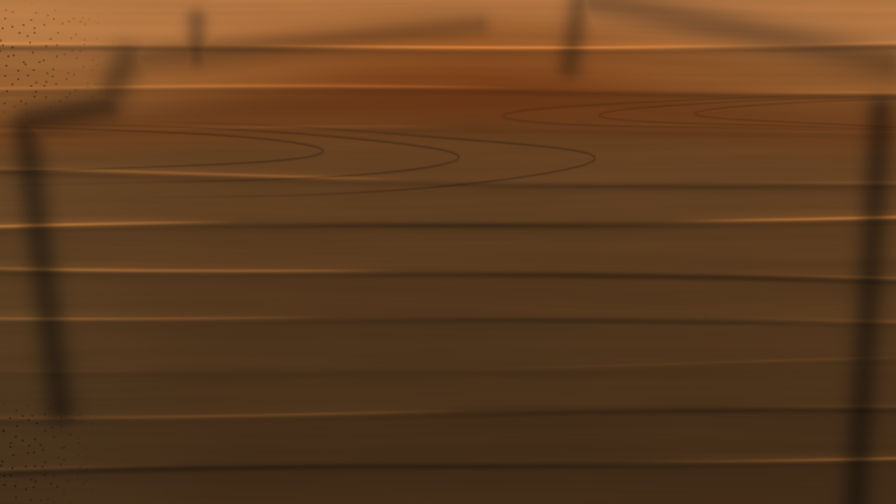
Write a WebGL 2 fragment shader that draws this texture.

```glsl
#version 300 es
precision highp float;
// Dim polished wood: horizontal grain, glinting ridges, arched rings and soft shadows.
uniform vec2 u_resolution;
out vec4 fragColor;

float hash(float n) { return fract(sin(n * 91.73) * 4375.85); }

vec2 hash2(vec2 p) {
    return fract(sin(vec2(dot(p, vec2(127.1, 311.7)), dot(p, vec2(269.5, 183.3)))) * 4375.85);
}

// Soft line profile with a width limited to about one pixel.
float band(float d, float width) {
    float w = max(width, 0.8 / u_resolution.y);
    return exp(-d * d / (w * w));
}

// Distance to the nearest scattered cell point.
float cells(vec2 p) {
    float nearest = 1.0;
    for (int j = -1; j <= 1; j++)
        for (int i = -1; i <= 1; i++) {
            vec2 cell = floor(p) + vec2(i, j);
            nearest = min(nearest, length(cell + hash2(cell) - p));
        }
    return nearest;
}

// Blurred bar between two points.
float shadow(vec2 p, vec2 a, vec2 b, float width) {
    vec2 ab = b - a;
    float t = clamp(dot(p - a, ab) / dot(ab, ab), 0.0, 1.0);
    return band(length(p - a - ab * t), width);
}

// Thin parabolic growth ring opening to one side of its tip.
float arch(vec2 p, vec2 tip, float side, float spread) {
    vec2 q = p - tip;
    float g = q.y * q.y / spread - q.x * side;
    float d = g / sqrt(1.0 + 4.0 * q.y * q.y / (spread * spread));
    return band(d, 0.0025) * smoothstep(1.1, 0.1, abs(q.x));
}

// Horizontal streaks from warped sines of rising frequency.
float streaks(vec2 p) {
    float sum = 0.0, freq = 38.0, amp = 0.5;
    for (int i = 0; i < 6; i++) {
        float k = float(i);
        float warp = 1.6 * sin(p.x * (1.3 + 0.4 * k) + p.y * 17.0 + k * 2.1)
                   + 1.3 * sin(p.y * freq * 0.37 + k);
        float patches = 0.6 + 0.4 * sin(p.x * 3.1 + p.y * 23.0 + k * 4.0);
        sum += amp * patches * sin(p.y * freq + warp);
        freq *= 1.63;
        amp *= 0.87;
    }
    return sum;
}

// Warm light at the top fading to umber below.
vec3 woodTone(float h) {
    vec3 c = mix(vec3(0.26, 0.175, 0.095), vec3(0.29, 0.195, 0.105), smoothstep(0.0, 0.25, h));
    c = mix(c, vec3(0.345, 0.23, 0.12), smoothstep(0.22, 0.46, h));
    c = mix(c, vec3(0.39, 0.255, 0.135), smoothstep(0.45, 0.65, h));
    c = mix(c, vec3(0.43, 0.25, 0.115), smoothstep(0.68, 0.77, h));
    c = mix(c, vec3(0.56, 0.35, 0.175), smoothstep(0.77, 0.86, h));
    return mix(c, vec3(0.70, 0.46, 0.26), smoothstep(0.87, 0.97, h));
}

void main() {
    vec2 p = gl_FragCoord.xy / u_resolution.y;
    float right = u_resolution.x / u_resolution.y;
    float u = p.x / right;
    float sway = 0.006 * sin(p.x * 3.0 + p.y * 9.0) + 0.004 * sin(p.x * 5.3 - p.y * 14.0);
    vec2 q = vec2(p.x, p.y + sway);

    // Base tone, redder in the upper middle and greyer at the left
    vec3 col = woodTone(q.y + 0.03 * cos(u * 6.28));
    col *= mix(vec3(1.0), vec3(1.0, 0.89, 0.76), band(u - 0.53, 0.25) * band(p.y - 0.83, 0.11));
    col += vec3(0.01, 0.015, 0.012) * smoothstep(0.3, 0.0, u);

    // Fine grain and faint mottling
    col *= 1.0 + 0.032 * streaks(q);
    col *= 0.98 + 0.04 * cells(p * vec2(3.0, 14.0));

    // Growth rings
    float rings = 0.0;
    for (int i = 0; i < 3; i++) {
        float k = float(i);
        rings += arch(q, vec2(1.18 - 0.27 * k, 0.685 + 0.01 * k), -1.0, 0.007 - 0.0015 * k);
        rings += arch(q, vec2(1.0 + 0.19 * k, 0.77), 1.0, 0.0022) * 0.6;
    }
    col *= 1.0 - 0.2 * min(rings, 1.0);

    // Ridges: a dark groove, a shaded lower side and a broken glint
    for (int i = 0; i < 10; i++) {
        float k = float(i), seed = hash(k + 3.0);
        float strength = 0.25 + 0.75 * abs(sin(0.6283 * (k - 2.0)));
        float center = 0.083 + 0.092 * k + 0.02 * (seed - 0.5)
                     + 0.035 * (hash(k + 8.0) - 0.5) * (p.x - 0.9)
                     + 0.006 * sin(p.x * 2.7 + seed * 20.0);
        float d = p.y - center;
        float along = 0.5 + 0.5 * sin(p.x * (2.2 + seed * 2.0) + seed * 30.0);
        float ends = smoothstep(0.55, 1.0, abs(u * 2.0 - 1.0));
        float shade = exp(-abs(d) / 0.028) * smoothstep(0.004, -0.008, d);
        col *= 1.0 - strength * (0.30 * band(d, 0.006) * (0.4 + 0.6 * along) + 0.12 * shade);
        float glint = smoothstep(0.55, 1.0, 1.0 - along) * 0.7 + ends * 0.35;
        float glow = band(d - 0.008, 0.0035) + 0.25 * band(d - 0.012, 0.011);
        col += vec3(0.34, 0.20, 0.075) * glow * glint * strength * (0.45 + 0.5 * p.y);
    }

    // Blurred shadows around the border
    float dark = shadow(p, vec2(0.05, 0.75), vec2(0.12, 0.19), 0.032);
    dark = max(dark, shadow(p, vec2(0.06, 0.76), vec2(0.21, 0.79), 0.032));
    dark = max(dark, shadow(p, vec2(0.21, 0.79), vec2(0.25, 0.88), 0.034) * 0.8);
    dark = max(dark, shadow(p, vec2(0.25, 0.88), vec2(0.95, 0.95), 0.022) * 0.45);
    dark = max(dark, shadow(p, vec2(0.39, 0.96), vec2(0.39, 0.89), 0.022) * 0.7);
    dark = max(dark, shadow(p, vec2(1.15, 1.0), vec2(1.13, 0.87), 0.026) * 0.75);
    dark = max(dark, shadow(p, vec2(1.18, 1.0), vec2(right - 0.02, 0.88), 0.035) * 0.7);
    dark = max(dark, shadow(p, vec2(right - 0.03, 0.78), vec2(right - 0.08, 0.0), 0.03));
    col *= 1.0 - dark * vec3(0.40, 0.38, 0.33);

    // Pits at the left edge
    float pits = smoothstep(0.17, 0.06, cells(p * 48.0)) * smoothstep(0.15, 0.0, u);
    col *= 1.0 - 0.3 * pits * smoothstep(0.55, 0.9, sin(p.y * 8.0 + 0.8));

    fragColor = vec4(clamp(col, 0.0, 1.0), 1.0);
}
```
